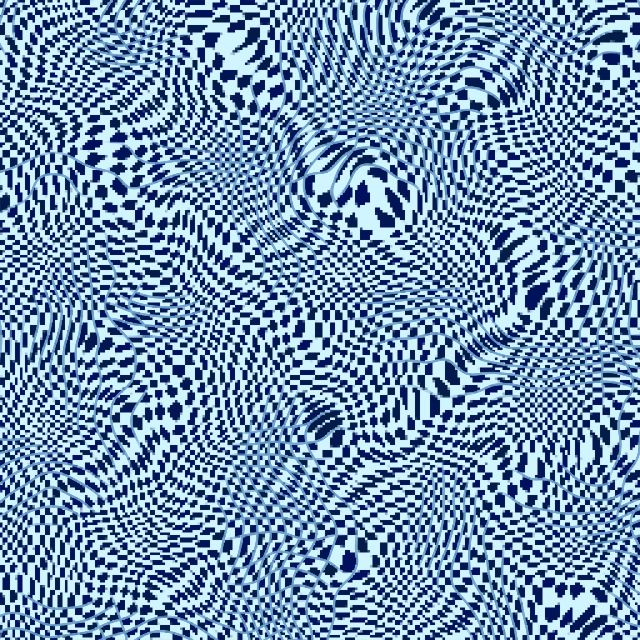
A WebGL 1 fragment shader for this pattern:

```glsl
precision highp float;
// A fine checkerboard bent by gradient noise into swelling and pinched areas.
// The checks are sampled on a coarse grid for crisp stepped edges; thin blue
// streaks of even width follow the bent grid lines inside noise patches.

uniform vec2 u_resolution;

const float PI = 3.14159265;
const float CELLS = 82.0;      // average checks across the canvas
const float GRID = 256.0;      // stepping grid across the canvas

const vec3 ICE = vec3(0.82, 0.96, 1.00);
const vec3 NAVY = vec3(0.00, 0.06, 0.37);
const vec3 INK = vec3(0.01, 0.11, 0.28);
const vec3 STREAK = vec3(0.41, 0.61, 0.79);

float hash(vec2 p) {
  return fract(sin(dot(p, vec2(127.1, 311.7))) * 43758.5);
}

vec2 gradientAt(vec2 node) {
  float angle = 2.0 * PI * hash(node);
  return vec2(cos(angle), sin(angle));
}

float gradientNoise(vec2 p) {
  vec2 i = floor(p);
  vec2 f = p - i;
  vec2 w = f * f * f * (f * (f * 6.0 - 15.0) + 10.0);
  vec2 e = vec2(1.0, 0.0);
  float a = dot(gradientAt(i), f);
  float b = dot(gradientAt(i + e.xy), f - e.xy);
  float c = dot(gradientAt(i + e.yx), f - e.yx);
  float d = dot(gradientAt(i + e.xx), f - e.xx);
  return mix(mix(a, b, w.x), mix(c, d, w.x), w.y);
}

vec2 noisePair(vec2 p) {
  return vec2(gradientNoise(p), gradientNoise(p + vec2(37.3, 17.9)));
}

// Canvas position to bent check coordinates, one unit per check.
vec2 bend(vec2 p) {
  return p * CELLS + 7.0 * noisePair(p * 6.0 + 3.7) + 1.1 * noisePair(p * 16.0 + 61.2);
}

vec3 checkColor(vec2 p, float bias, float softness) {
  vec2 q = bend(p);
  vec2 wave = sin(PI * q);
  float light = smoothstep(-softness, softness, wave.x * wave.y + bias);
  vec3 dark = mix(NAVY, INK, hash(floor(q)));
  return mix(dark, ICE, light);
}

// Blend the four nearest samples of the stepping grid over a narrow edge.
vec3 steppedChecks(vec2 p) {
  vec2 g = p * GRID - 0.5;
  vec2 i = floor(g) + 0.5;
  vec2 w = smoothstep(0.25, 0.75, fract(g));
  vec3 total = vec3(0.0);
  for (int y = 0; y < 2; y++) {
    for (int x = 0; x < 2; x++) {
      vec2 corner = vec2(float(x), float(y));
      vec2 share = mix(1.0 - w, w, corner);
      total += share.x * share.y * checkColor((i + corner) / GRID, 0.06, 0.03);
    }
  }
  return total;
}

// Line of even canvas width on every multiple of the spacing.
float gridLine(float coordinate, float slope, float spacing, float halfWidth) {
  float d = abs(fract(coordinate / spacing + 0.5) - 0.5) * spacing / max(slope, 30.0);
  return 1.0 - smoothstep(halfWidth - 0.0007, halfWidth + 0.0007, d);
}

float patchMask(vec2 p) {
  return smoothstep(0.03, 0.13, gradientNoise(p));
}

float streaks(vec2 p) {
  float stepSize = 0.001;
  vec2 q = bend(p);
  vec2 dx = (bend(p + vec2(stepSize, 0.0)) - q) / stepSize;
  vec2 dy = (bend(p + vec2(0.0, stepSize)) - q) / stepSize;
  float upright = gridLine(q.x, length(vec2(dx.x, dy.x)), 2.0, 0.0019);
  float level = gridLine(q.y, length(vec2(dx.y, dy.y)), 2.0, 0.0019);
  upright *= patchMask(p * vec2(5.0, 2.6) + 8.3);
  level *= patchMask(p * vec2(2.6, 5.0) + 23.6);
  return max(upright, level);
}

void main() {
  vec2 p = gl_FragCoord.xy / u_resolution;
  vec3 color = mix(steppedChecks(p), STREAK, 0.88 * streaks(p));
  gl_FragColor = vec4(color, 1.0);
}
```
